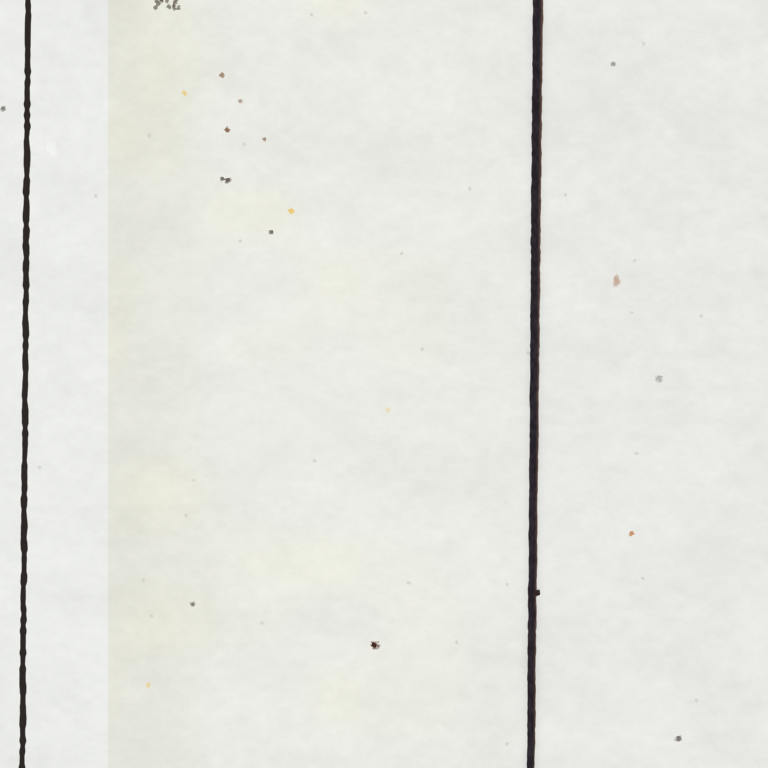
Reproduce this texture procedurally as a WebGL 1 fragment shader.

```glsl
precision highp float;
uniform vec2 u_resolution;

float hash(vec2 p) {
  return fract(sin(dot(p, vec2(127.1, 311.7))) * 43758.5453);
}

float noise(vec2 p) {
  vec2 i = floor(p), f = fract(p);
  f = f * f * (3.0 - 2.0 * f);
  return mix(mix(hash(i), hash(i + vec2(1.0, 0.0)), f.x),
             mix(hash(i + vec2(0.0, 1.0)), hash(i + vec2(1.0, 1.0)), f.x), f.y);
}

// Paper fibres: centred noise, stretched slightly sideways
float fibres(vec2 p) {
  float sum = 0.0, amplitude = 0.5;
  for (int i = 0; i < 5; i++) {
    sum += amplitude * (noise(p) - 0.5);
    p = mat2(0.96, 0.28, -0.28, 0.96) * p * 2.1 + 7.3;
    amplitude *= 0.68;
  }
  return sum;
}

// Soft, slightly ragged dot
float speck(vec2 uv, vec2 center, float radius) {
  float d = length(uv - center) + radius * 0.7 * (noise(uv * 420.0) - 0.5);
  return 1.0 - smoothstep(radius * 0.4, radius * 1.3, d);
}

// Ink coverage of a vertical rule at signed distance d
float rule(float d, float halfWidth) {
  return 1.0 - smoothstep(halfWidth - 0.0012, halfWidth + 0.0012, abs(d));
}

void main() {
  vec2 uv = gl_FragCoord.xy / u_resolution;
  float px = 1.0 / u_resolution.x;

  // Paper tone: cool strip, yellowed seam, neutral sheet
  float seam = smoothstep(0.1406 - max(px, 0.001), 0.1406 + max(px, 0.001), uv.x);
  vec3 sheet = mix(vec3(0.892, 0.894, 0.855), vec3(0.917, 0.920, 0.893),
                   smoothstep(0.13, 0.32, uv.x));
  sheet = mix(sheet, vec3(0.912, 0.916, 0.898), smoothstep(0.55, 0.8, uv.x));
  vec3 color = mix(vec3(0.922, 0.928, 0.915), sheet, seam);

  // Mottling and warm stains
  float mottle = fibres(uv * vec2(14.0, 22.0));
  float grain = fibres(uv * vec2(70.0, 95.0) + 31.0);
  color += 0.036 * mottle + 0.028 * grain;
  float stain = smoothstep(0.55, 0.9, noise(uv * vec2(9.0, 11.0) + 4.0));
  color += vec3(0.008, 0.007, -0.010) * stain * seam * (1.0 - smoothstep(0.4, 0.7, uv.x));
  color += 0.03 * speck(uv, vec2(0.068, 0.807), 0.008);

  // Faint scattered flecks, one per grid cell
  vec2 cell = floor(uv * 14.0);
  vec2 fleck = (cell + 0.2 + 0.6 * vec2(hash(cell), hash(cell + 19.0))) / 14.0;
  float fleckInk = step(0.88, hash(cell + 53.0)) * speck(uv, fleck, 0.0026);
  color = mix(color, vec3(0.74, 0.73, 0.68), 0.4 * fleckInk);

  // Grey and brown specks
  vec3 grey = vec3(0.36, 0.33, 0.30), brown = vec3(0.50, 0.36, 0.28);
  color = mix(color, brown, 0.65 * speck(uv, vec2(0.289, 0.902), 0.0034));
  color = mix(color, brown, 0.5 * speck(uv, vec2(0.313, 0.868), 0.0032));
  color = mix(color, brown, 0.85 * speck(uv, vec2(0.2955, 0.831), 0.0038));
  color = mix(color, brown, 0.6 * speck(uv, vec2(0.344, 0.819), 0.0030));
  color = mix(color, grey, 0.8 * speck(uv, vec2(0.289, 0.767), 0.0036));
  color = mix(color, grey, 0.9 * speck(uv, vec2(0.297, 0.765), 0.0040));
  color = mix(color, grey, 0.8 * speck(uv, vec2(0.353, 0.698), 0.0032));
  color = mix(color, grey, 0.75 * speck(uv, vec2(0.251, 0.2135), 0.0034));
  color = mix(color, vec3(0.27, 0.17, 0.13), speck(uv, vec2(0.488, 0.160), 0.0054));
  color = mix(color, grey, 0.75 * speck(uv, vec2(0.883, 0.038), 0.0042));
  color = mix(color, grey, 0.5 * speck(uv, vec2(0.798, 0.917), 0.0034));
  color = mix(color, grey, 0.35 * speck(uv, vec2(0.858, 0.507), 0.0050));
  color = mix(color, grey, 0.7 * speck(uv, vec2(0.004, 0.858), 0.0038));
  vec2 rusty = (uv - vec2(0.803, 0.633)) * vec2(1.0, 0.6);
  color = mix(color, vec3(0.72, 0.58, 0.50), 0.7 * speck(rusty, vec2(0.0), 0.0048));

  // Yellow and orange specks
  vec3 ochre = vec3(0.92, 0.77, 0.42);
  color = mix(color, ochre, 0.9 * speck(uv, vec2(0.379, 0.725), 0.0042));
  color = mix(color, ochre, 0.7 * speck(uv, vec2(0.240, 0.879), 0.0034));
  color = mix(color, ochre, 0.5 * speck(uv, vec2(0.193, 0.108), 0.0034));
  color = mix(color, ochre, 0.35 * speck(uv, vec2(0.505, 0.466), 0.0036));
  color = mix(color, vec3(0.75, 0.50, 0.33), 0.8 * speck(uv, vec2(0.822, 0.305), 0.0036));

  // Cluster of grit at the top edge
  for (int i = 0; i < 12; i++) {
    vec2 seed = vec2(float(i), 3.0);
    vec2 grit = vec2(0.203 + 0.034 * hash(seed), 0.987 + 0.014 * hash(seed + 8.0));
    color = mix(color, grey, 0.65 * speck(uv, grit, 0.0032));
  }

  // Thin left rule, with a wavering edge
  float waver = 0.0012 * (noise(vec2(uv.y * 60.0, 2.0)) - 0.5);
  float leftGap = uv.x - mix(0.0290, 0.0365, uv.y) - waver;
  float leftInk = rule(leftGap, 0.0037 + 0.0016 * (noise(vec2(uv.y * 140.0, 5.0)) - 0.5));
  color = mix(color, vec3(0.14, 0.12, 0.11), 0.95 * leftInk);

  // Thick right rule: soft halo, brown right edge, dark core
  float rightGap = uv.x - mix(0.6912, 0.7005, uv.y) - 0.7 * waver;
  float halfWidth = mix(0.0050, 0.0066, uv.y) + 0.0008 * (noise(vec2(uv.y * 180.0, 9.0)) - 0.5);
  color -= vec3(0.07, 0.07, 0.06) * exp(-pow(rightGap / 0.0095, 2.0));
  float rightInk = rule(rightGap, halfWidth);
  vec3 ink = mix(vec3(0.15, 0.13, 0.15), vec3(0.34, 0.26, 0.22),
                 smoothstep(0.0015, 0.0060, rightGap));
  ink += 0.06 * (noise(uv * vec2(300.0, 160.0)) - 0.5);
  color = mix(color, ink, 0.97 * rightInk);
  color = mix(color, vec3(0.18, 0.14, 0.13), speck(uv, vec2(0.699, 0.228), 0.0042));

  gl_FragColor = vec4(clamp(color, 0.0, 1.0), 1.0);
}
```
